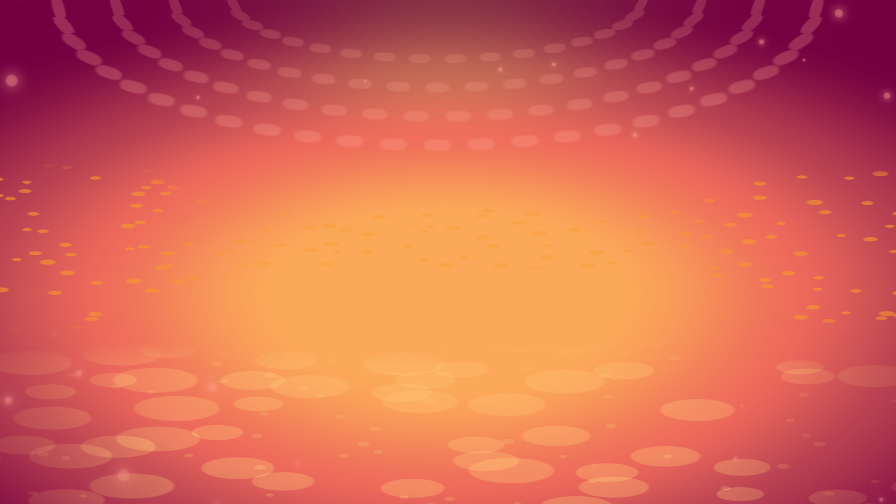
Give the GLSL for this background, as a Shadertoy shader.

```glsl
#define ASPECT (16.0 / 9.0)
#define GLOW_CENTER vec2(0.5, 0.42)
#define ORANGE vec3(0.985, 0.66, 0.345)
#define CORAL vec3(0.93, 0.41, 0.355)
#define ROSE vec3(0.75, 0.28, 0.325)
#define PLUM vec3(0.455, 0.0, 0.25)
#define GOLD vec3(0.97, 0.60, 0.17)
#define PEACH vec3(1.0, 0.76, 0.46)
#define PINK vec3(1.0, 0.64, 0.58)
#define ARC_CENTER vec2(0.868, 1.0)
#define ARC_COUNT 4

float hash(vec2 p) {
    return fract(sin(dot(p, vec2(127.1, 311.7))) * 43758.5453);
}

vec2 hash2(vec2 p) {
    return vec2(hash(p), hash(p + 37.3));
}

// Warm elliptical glow fading to plum
vec3 backdrop(vec2 uv) {
    vec2 q = uv - GLOW_CENTER;
    if (q.y > 0.0) q.y /= 0.8;
    float d = length(q);
    vec3 col = mix(ORANGE, CORAL, smoothstep(0.18, 0.42, d));
    col = mix(col, ROSE, smoothstep(0.38, 0.53, d));
    col = mix(col, PLUM, smoothstep(0.47, 0.75, d));
    float x = q.x / 0.2;
    float haze = exp(-x * x) * smoothstep(0.7, 0.87, uv.y);
    return col + vec3(0.07, 0.19, 0.02) * haze;
}

// Jittered ellipses on a grid; overlaps add up
float scatter(vec2 p, vec2 cell, vec2 radius, float density, float soft, float seed) {
    vec2 base = floor(p / cell);
    float sum = 0.0;
    for (int j = -1; j <= 1; j++)
    for (int i = -1; i <= 1; i++) {
        vec2 id = base + vec2(i, j);
        vec2 key = id + seed;
        vec2 center = (id + hash2(key)) * cell;
        vec2 size = radius * mix(0.55, 1.0, hash(key + 5.7));
        float d = length((p - center) / size);
        sum += step(hash(key + 11.9), density) * (1.0 - smoothstep(1.0 - soft, 1.0 + soft, d));
    }
    return sum;
}

// Dashes hung along nested half ellipses
float hangingLights(vec2 p) {
    float sum = 0.0;
    for (int i = 0; i < ARC_COUNT; i++) {
        float k = float(i);
        vec2 radius = vec2(0.405 + 0.116 * k, 0.117 + 0.057 * k);
        vec2 rel = p - ARC_CENTER;
        vec2 q = rel / radius;
        float stepAngle = 3.14159 / (18.0 + 3.0 * k);
        float a = (floor(atan(-q.y, q.x) / stepAngle) + 0.5) * stepAngle;
        vec2 offset = rel - radius * vec2(cos(a), -sin(a));
        vec2 along = normalize(vec2(radius.x * sin(a), 0.5 * radius.y * cos(a)));
        vec2 local = vec2(dot(offset, along), dot(offset, vec2(-along.y, along.x)));
        vec2 halfSize = vec2(0.023 + 0.002 * k, 0.0095 + 0.001 * k);
        float d = length(pow(abs(local / halfSize), vec2(1.3)));
        float strength = 0.7 + 0.1 * k;
        sum += strength * (1.0 - smoothstep(0.65, 1.15, d));
    }
    return sum;
}

// Small discs with soft halos
float sparkles(vec2 p, float cell, float density, float seed) {
    vec2 base = floor(p / cell);
    float sum = 0.0;
    for (int j = -1; j <= 1; j++)
    for (int i = -1; i <= 1; i++) {
        vec2 id = base + vec2(i, j);
        vec2 key = id + seed;
        float size = mix(0.003, 0.02, pow(hash(key + 3.1), 1.5));
        float d = length(p - (id + hash2(key)) * cell) / size;
        float disc = 0.26 * (1.0 - smoothstep(0.45, 0.75, d));
        float halo = 0.28 * exp(-0.75 * d * d);
        sum += step(hash(key + 8.3), density) * (disc + halo);
    }
    return sum;
}

void mainImage(out vec4 fragColor, in vec2 fragCoord) {
    vec2 uv = fragCoord / iResolution.xy;
    vec2 p = uv * vec2(ASPECT, 1.0);
    float side = abs(uv.x - 0.5) * 2.0;
    vec3 col = backdrop(uv);

    // Gold flecks: a thin band in the middle, taller at the sides
    float outer = smoothstep(0.5, 0.72, side);
    float bandHeight = mix(0.07, 0.17, outer);
    float bandY = abs(uv.y - mix(0.53, 0.51, outer));
    float band = 1.0 - smoothstep(bandHeight * 0.8, bandHeight, bandY);
    float flecks = scatter(p, vec2(0.055, 0.022), vec2(0.016, 0.005), 0.42, 0.25, 2.0);
    col = mix(col, GOLD, min(flecks, 1.0) * band * mix(0.35, 0.6, outer));

    // Pale ellipses over the ground
    float ground = 1.0 - smoothstep(0.26, 0.33, uv.y);
    float spots = scatter(p, vec2(0.14, 0.052), vec2(0.085, 0.025), 0.52, 0.06, 21.0);
    spots += 0.7 * scatter(p, vec2(0.09, 0.035), vec2(0.013, 0.005), 0.25, 0.2, 47.0);
    float spotAlpha = mix(0.34, 0.12, smoothstep(0.5, 1.0, side));
    col = mix(col, PEACH, min(spots * spotAlpha, 0.6) * ground);

    // Hanging lights and sparkles
    col = mix(col, PINK, hangingLights(p) * 0.27);
    float top = smoothstep(0.69, 0.74, uv.y);
    float bottom = (1.0 - smoothstep(0.3, 0.36, uv.y)) * smoothstep(0.2, 0.5, side);
    float glow = sparkles(p, 0.15, 0.6, 13.0) * (top + 0.8 * bottom);
    col = mix(col, PINK, min(glow, 0.65));

    fragColor = vec4(clamp(col, 0.0, 1.0), 1.0);
}
```
